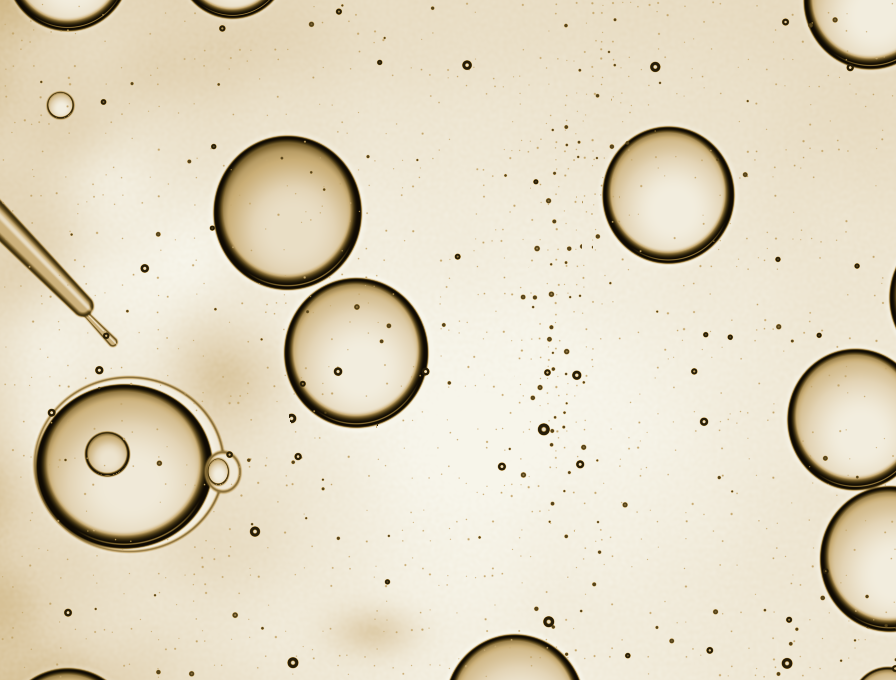
This texture is drawn by a Shadertoy shader. Its source:

```glsl
// Sepia micrograph: oil drops, a halo cell, a pipette tip and scattered droplets.

const int DROPS = 12;
// Large drops: centre x, centre y, radius
const vec3 drops[DROPS] = vec3[DROPS](
    vec3(0.423, 0.687, 0.109), vec3(0.524, 0.481, 0.106), vec3(0.983, 0.713, 0.097),
    vec3(1.258, 0.383, 0.100), vec3(1.309, 0.178, 0.103), vec3(1.280, 1.000, 0.098),
    vec3(0.100, 1.050, 0.092), vec3(0.342, 1.059, 0.083), vec3(0.757, -0.040, 0.103),
    vec3(1.408, 0.562, 0.100), vec3(0.100, -0.088, 0.101), vec3(1.306, -0.038, 0.055));

// Sepia ramp from pale to black
const vec3 sepia[6] = vec3[6](
    vec3(0.95, 0.93, 0.87), vec3(0.89, 0.83, 0.71), vec3(0.79, 0.68, 0.46),
    vec3(0.51, 0.41, 0.20), vec3(0.27, 0.21, 0.07), vec3(0.06, 0.04, 0.01));

vec3 sepiaRamp(float tone) {
    float t = clamp(tone, -0.06, 1.0) * 5.0;
    int i = clamp(int(floor(t)), 0, 4);
    return mix(sepia[i], sepia[i + 1], t - float(i));
}

vec2 hash2(vec2 p) {
    return fract(sin(vec2(dot(p, vec2(127.1, 311.7)), dot(p, vec2(269.5, 183.3)))) * 43758.5);
}

float corner(vec2 id, vec2 offset) {
    return dot(hash2(id) * 2.0 - 1.0, offset);
}

float gradientNoise(vec2 p) {
    vec2 i = floor(p), f = fract(p), u = f * f * (3.0 - 2.0 * f), e = vec2(1.0, 0.0);
    return mix(mix(corner(i, f), corner(i + e.xy, f - e.xy), u.x),
               mix(corner(i + e.yx, f - e.yx), corner(i + e.xx, f - e.xx), u.x), u.y);
}

float blob(vec2 p, vec2 centre, vec2 size) {
    vec2 q = (p - centre) / size;
    return exp(-dot(q, q));
}

float background(vec2 p) {
    float cloud = gradientNoise(p * 3.5 + 4.0) + 0.5 * gradientNoise(p * 8.0);
    float left = smoothstep(0.65, 0.0, p.x);
    float tone = 0.02 + left * (0.14 + 0.28 * cloud) + 0.05 * cloud;
    tone += 0.10 * smoothstep(0.55, 1.05, p.y) + 0.05 * smoothstep(0.9, 1.35, p.x);
    tone += 0.22 * blob(p, vec2(0.0, 0.12), vec2(0.10, 0.16));
    tone += 0.22 * blob(p, vec2(0.55, 0.07), vec2(0.06, 0.035));
    tone += 0.16 * blob(p, vec2(0.33, 0.45), vec2(0.09, 0.08));
    tone -= 0.14 * blob(p, vec2(0.25, 0.60), vec2(0.10, 0.12));
    tone -= 0.08 * blob(p, vec2(0.72, 0.35), vec2(0.25, 0.30));
    return tone + 0.03 * gradientNoise(p * 150.0);
}

// Lens-like drop: pale core, tan flank, dark rim that thickens downwards
float drop(float tone, vec2 p, vec2 centre, vec2 radius, float tint, float soft) {
    vec2 q = (p - centre) / radius;
    float l = length(q);
    float low = 0.5 - 0.5 * dot(q / max(l, 0.001), vec2(-0.25, 0.97));
    float width = mix(0.05, 0.12, low);
    float body = tint + 0.38 * smoothstep(0.25, 1.25, length(q - vec2(0.08, -0.22)));
    body += 0.25 * smoothstep(0.78, 1.0, l);
    body = mix(body, 1.0, smoothstep(1.0 - 1.9 * width, 1.0 - 0.5 * width, l));
    float glint = smoothstep(0.018, 0.0, abs(l - 0.945)) * smoothstep(0.8, 1.0, low);
    body -= 0.4 * glint;
    tone -= 0.07 * smoothstep(1.10, 1.0, l);
    return mix(tone, body, smoothstep(soft, -soft, (l - 1.0) * radius.x));
}

// Pale shell with a thin tan outline
float halo(float tone, vec2 p, vec2 centre, vec2 radius, float soft) {
    float d = (length((p - centre) / radius) - 1.0) * radius.x;
    tone = mix(tone, 0.04, smoothstep(soft, -soft, d));
    return mix(tone, 0.58, smoothstep(soft + 0.002, 0.0, abs(d)));
}

// One random droplet per grid cell; large ones show a pale centre
float droplets(float tone, vec2 p, float cells, float radius, float share, float dark, float soft) {
    vec2 g = p * cells, id = floor(g);
    vec2 place = hash2(id + cells), pick = hash2(id + cells + 71.3);
    float r = radius * mix(0.4, 1.0, pick.y * pick.y);
    float d = length(fract(g) - mix(vec2(0.25), vec2(0.75), place)) / cells;
    float ring = 1.0 - 0.9 * smoothstep(0.55 * r, 0.15 * r, d) * smoothstep(0.003, 0.006, r);
    float cover = smoothstep(r + 0.5 * soft, r - 0.5 * soft, d) * step(pick.x, share);
    return mix(tone, dark * ring, cover);
}

// Tapered glass tube from a to b with dark walls
float tube(float tone, vec2 p, vec2 a, vec2 b, vec2 widths, float soft) {
    vec2 ab = b - a;
    float t = clamp(dot(p - a, ab) / dot(ab, ab), 0.0, 1.0);
    float w = mix(widths.x, widths.y, t);
    float d = length(p - a - ab * t) / w;
    float side = dot(p - a, normalize(vec2(-ab.y, ab.x))) / w;
    float glass = 0.38 + 0.45 * smoothstep(0.45, 0.9, d) - 0.25 * smoothstep(0.3, 0.0, abs(side - 0.25));
    return mix(tone, glass, smoothstep(soft, -soft, (d - 1.0) * w));
}

void mainImage(out vec4 fragColor, in vec2 fragCoord) {
    vec2 p = fragCoord / iResolution.y;
    float soft = max(1.2 / iResolution.y, 0.0025);
    float tone = background(p);

    // Pipette and its thin thread
    tone = tube(tone, p, vec2(0.120, 0.545), vec2(0.166, 0.497), vec2(0.004, 0.007), soft);
    tone = tube(tone, p, vec2(-0.03, 0.705), vec2(0.122, 0.550), vec2(0.023, 0.016), soft);

    // Large drops
    for (int i = 0; i < DROPS; i++) {
        vec3 c = drops[i];
        float tint = i == 0 ? 0.12 : 0.0;
        tone = drop(tone, p, c.xy, c.z * vec2(1.0, 1.04), tint, soft);
    }

    // Cell with shell, nucleus and side bud
    tone = halo(tone, p, vec2(0.190, 0.317), vec2(0.139, 0.128), soft);
    tone = drop(tone, p, vec2(0.183, 0.314), vec2(0.130, 0.121), 0.03, soft);
    tone = drop(tone, p, vec2(0.158, 0.332), vec2(0.033), 0.08, soft);
    tone = halo(tone, p, vec2(0.328, 0.306), vec2(0.025, 0.029), soft);
    tone = drop(tone, p, vec2(0.321, 0.306), vec2(0.016, 0.020), 0.0, soft);
    tone = drop(tone, p, vec2(0.089, 0.845), vec2(0.020), 0.0, soft);

    // Dust everywhere, denser droplets along a rising trail and near drops
    float bend = 0.83 + 0.07 * smoothstep(0.7, 1.0, p.y) + 0.012 * sin(p.y * 11.0);
    float trail = blob(p, vec2(bend, 0.62), vec2(0.045, 0.42));
    float near = blob(p, vec2(0.50, 0.40), vec2(0.07)) + blob(p, vec2(1.26, 0.05), vec2(0.08));
    tone = droplets(tone, p, 75.0, 0.0017, 0.16 + 0.3 * trail, 0.42, soft);
    tone = droplets(tone, p, 45.0, 0.0042, 0.02 + 0.5 * trail + 0.2 * near, 0.75, soft);
    tone = droplets(tone, p, 17.0, 0.0095, 0.11 + 0.3 * near, 0.92, soft);

    fragColor = vec4(sepiaRamp(tone), 1.0);
}
```
